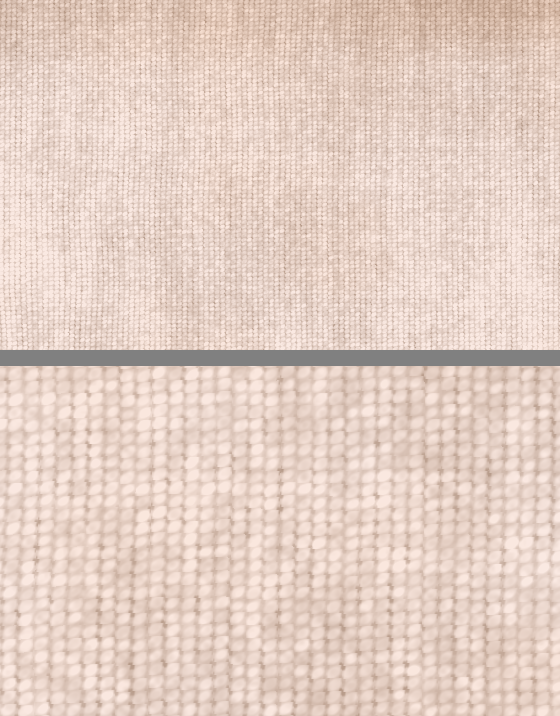
Top, the full canvas; bottom, a detail of the centre.
A Shadertoy shader for this texture:

```glsl
const vec2 REPEATS = vec2(104.0, 81.0);
const vec3 DEEP = vec3(0.75, 0.65, 0.59);
const vec3 PALE = vec3(0.96, 0.89, 0.86);
const vec3 NEUTRAL = vec3(0.87, 0.79, 0.75);
const vec3 TAN = vec3(0.87, 0.76, 0.69);

float hash(vec2 p) {
    vec3 q = fract(p.xyx * 0.1031);
    q += dot(q, q.yzx + 33.33);
    return fract((q.x + q.y) * q.z);
}

float noise(vec2 p) {
    vec2 cell = floor(p);
    vec2 f = fract(p);
    f = f * f * (3.0 - 2.0 * f);
    float low = mix(hash(cell), hash(cell + vec2(1.0, 0.0)), f.x);
    float high = mix(hash(cell + vec2(0.0, 1.0)), hash(cell + 1.0), f.x);
    return mix(low, high, f.y);
}

float cloud(vec2 p) {
    float sum = 0.0;
    float weight = 0.5;
    for (int i = 0; i < 4; i++) {
        sum += weight * noise(p);
        p = p * 2.03 + 17.7;
        weight *= 0.5;
    }
    return sum / 0.9375;
}

// Slanted oval, displaced and resized a little in each cell
float stitch(vec2 local, vec2 cell, float soft) {
    vec2 shift = vec2(hash(cell + 3.1), hash(cell + 8.7)) - 0.5;
    vec2 p = local - shift * vec2(0.16, 0.18);
    p.x -= 0.35 * p.y;
    float size = mix(0.3, 0.42, hash(cell + 21.0));
    float d = length(p * vec2(1.0, 0.84));
    return 1.0 - smoothstep(size - soft, size + soft, d);
}

// Short, sparse dark dashes in the gap between neighbouring columns
float furrow(vec2 local, vec2 weave, float soft) {
    float side = abs(0.5 - abs(local.x - 0.15 * local.y));
    float line = 1.0 - smoothstep(0.05, 0.09 + soft, side);
    float column = floor(weave.x + 0.5);
    float depth = noise(vec2(column * 7.3, weave.y * 0.2));
    float pit = smoothstep(0.12, 0.36, abs(local.y + 0.06));
    float broken = hash(vec2(column, floor(weave.y + 0.5)) + 13.0);
    return line * mix(0.2, 1.0, depth) * mix(0.2, mix(0.4, 1.3, broken), pit);
}

// Uneven yarn thickness along columns and rows
float streaks(vec2 weave) {
    float warp = noise(vec2(weave.x * 0.75, weave.y * 0.04));
    float band = noise(vec2(weave.x * 0.22, weave.y * 0.03) + 70.0);
    float weft = noise(vec2(weave.x * 0.07, weave.y * 0.8) + 40.0);
    return 0.45 * warp + 0.3 * band + 0.25 * weft - 0.5;
}

// Broad light: pale lower corners, dim upper edge
float lighting(vec2 uv) {
    float lowGlow = 1.0 - smoothstep(0.0, 0.5, uv.y);
    float corner = smoothstep(0.2, 0.9, abs(uv.x - 0.45) * 2.0);
    float topShade = smoothstep(0.78, 1.0, uv.y);
    float folds = cloud(vec2(uv.x * 2.5 - uv.y, uv.y * 3.0 + uv.x)) - 0.5;
    return 0.17 * lowGlow * mix(0.3, 1.0, corner)
         - 0.32 * topShade * mix(0.35, 1.0, uv.x) + 0.42 * folds;
}

float tanAmount(vec2 uv) {
    float top = smoothstep(0.74, 0.98, uv.y) * mix(0.4, 1.0, uv.x);
    float patches = smoothstep(0.45, 0.8, cloud(uv * vec2(5.0, 4.0) + 9.0));
    return clamp(0.9 * top + 0.3 * patches, 0.0, 1.0);
}

void mainImage(out vec4 fragColor, in vec2 fragCoord) {
    vec2 uv = fragCoord / iResolution.xy;

    // Gently bent weave grid
    vec2 weave = uv * REPEATS;
    weave.x += 0.6 * (noise(uv * vec2(6.0, 5.0)) - 0.5);
    weave.y += 0.5 * (noise(uv * vec2(7.0, 4.0) + 31.0) - 0.5);
    weave.y += 0.3 * (hash(vec2(floor(weave.x), 5.0)) - 0.5);
    vec2 cell = floor(weave);
    vec2 local = weave - cell - 0.5;

    // Relief with edges about one pixel wide
    float pixel = REPEATS.x / iResolution.x;
    float soft = max(0.13, 0.6 * pixel);
    float relief = stitch(local, cell, soft);
    float tone = 0.6 + 0.3 * relief;
    tone -= 0.62 * furrow(local, weave, soft);

    // Yarn variation, fibres and light
    tone += 0.38 * (noise(weave - 0.5 + 55.0) - 0.5) * mix(0.5, 1.0, relief);
    tone += 0.48 * streaks(weave);
    tone += 0.3 * (noise(weave * vec2(2.6, 2.2)) - 0.5);
    tone += lighting(uv);

    vec3 color = mix(DEEP, PALE, clamp(tone, -0.15, 1.1));
    color *= mix(vec3(1.0), TAN / NEUTRAL, tanAmount(uv));
    fragColor = vec4(color, 1.0);
}
```
